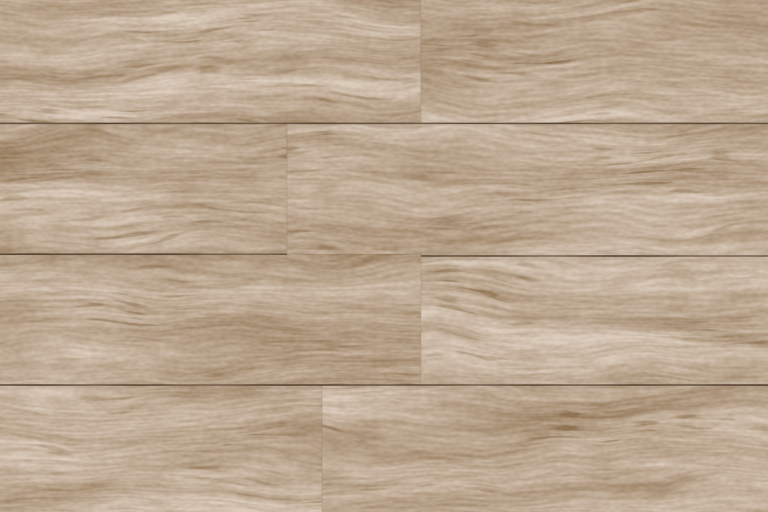
Reproduce this texture procedurally as a WebGL 2 fragment shader.

```glsl
#version 300 es
precision highp float;
// Four rows of pale oak planks with staggered butt joints and thin dark seams.

uniform vec2 u_resolution;
out vec4 fragColor;

#define ROW_HEIGHT 0.2555
#define FIRST_SEAM 0.248
#define SEAM_WIDTH 0.0029
#define SEAM_STEP 0.0035
#define GRAIN_BEND 0.042
#define CLOUD_DEPTH 0.52
#define BAND_DEPTH 0.40
#define LINE_DEPTH 0.36
#define FIBRE_DEPTH 0.34
#define PORE_DEPTH 0.42

const vec3 DARK_OAK = vec3(0.62, 0.52, 0.405);
const vec3 LIGHT_OAK = vec3(0.84, 0.775, 0.71);
const vec3 SEAM_SHADE = vec3(0.33, 0.25, 0.18);

// Per row, from the bottom up: joint position and tone of each plank.
const vec4 JOINT = vec4(0.629, 0.822, 0.5605, 0.822);
const vec4 LEFT_TONE = vec4(0.62, 0.47, 0.46, 0.59);
const vec4 RIGHT_TONE = vec4(0.56, 0.67, 0.55, 0.48);

vec2 gradientAt(ivec2 cell) {
    uvec2 u = uvec2(cell);
    uint h = u.x * 1664525u + u.y * 2246822519u;
    h = (h ^ (h >> 15)) * 2654435761u;
    h = (h ^ (h >> 13)) * 3266489917u;
    h ^= h >> 16;
    float angle = float(h & 65535u) * 6.2831853 / 65536.0;
    return vec2(cos(angle), sin(angle));
}

float gradientNoise(vec2 p) {
    vec2 base = floor(p), f = p - base;
    ivec2 c = ivec2(base);
    vec2 s = f * f * f * (f * (f * 6.0 - 15.0) + 10.0);
    float a = dot(gradientAt(c), f);
    float b = dot(gradientAt(c + ivec2(1, 0)), f - vec2(1, 0));
    float d = dot(gradientAt(c + ivec2(0, 1)), f - vec2(0, 1));
    float e = dot(gradientAt(c + ivec2(1, 1)), f - vec2(1, 1));
    return mix(mix(a, b, s.x), mix(d, e, s.x), s.y);
}

// Oak surface; v runs from 0 to 1 up the plank.
vec3 plank(vec2 p, float v, float tone, float seed) {
    vec2 q = p + seed * vec2(7.31, 3.17);

    // Bend the grain into slow waves and flame shapes.
    float bend = gradientNoise(q * vec2(2.6, 6.0));
    bend += 0.35 * gradientNoise(q * vec2(6.0, 11.0) + 19.0);
    vec2 g = vec2(q.x, q.y + GRAIN_BEND * bend);

    // Wide clouds, streaky bands, growth lines and fine fibres.
    float cloud = gradientNoise(g * vec2(1.7, 10.0) + 5.0);
    float band = gradientNoise(g * vec2(2.4, 27.0) + 31.0);
    float line = gradientNoise(g * vec2(5.0, 74.0) + 47.0);
    float fibre = gradientNoise(g * vec2(17.0, 150.0) + 71.0);
    float speckle = gradientNoise(q * vec2(75.0, 165.0) + 13.0);

    // Short dark pores gathered in patches.
    float patchMask = smoothstep(-0.15, 0.35, gradientNoise(g * vec2(3.0, 13.0) + 83.0));
    float pore = smoothstep(0.14, 0.48, gradientNoise(g * vec2(13.0, 112.0) + 97.0));

    float t = tone - 0.16 * (v - 0.5);
    t += CLOUD_DEPTH * cloud + BAND_DEPTH * band;
    t += LINE_DEPTH * line * (0.6 + 0.7 * patchMask);
    t += FIBRE_DEPTH * fibre + 0.18 * speckle;
    t -= PORE_DEPTH * pore * patchMask;
    return mix(DARK_OAK, LIGHT_OAK, clamp(t, -0.25, 1.08));
}

void main() {
    vec2 p = gl_FragCoord.xy / u_resolution.y;
    float pixel = 1.0 / u_resolution.y;

    // The middle seam sits a little lower on its right-hand part.
    float nearest = floor((p.y - FIRST_SEAM) / ROW_HEIGHT + 0.5);
    float isMiddle = 1.0 - step(0.5, abs(nearest - 1.0));
    float seamY = FIRST_SEAM + nearest * ROW_HEIGHT;
    seamY -= SEAM_STEP * isMiddle * step(JOINT[1], p.x);
    int row = clamp(int(nearest) + (p.y > seamY ? 1 : 0), 0, 3);
    float v = (p.y - FIRST_SEAM) / ROW_HEIGHT + 1.0 - float(row);

    // Two planks meet at each joint.
    float seed = float(row) * 2.0 + 1.0;
    float side = smoothstep(-pixel, pixel, p.x - JOINT[row]);
    vec3 left = plank(p, v, LEFT_TONE[row], seed);
    vec3 right = plank(p, v, RIGHT_TONE[row], seed + 1.0);
    vec3 color = mix(left, right, side);
    color *= 1.0 - 0.05 * (1.0 - smoothstep(0.0, 1.5 * pixel, abs(p.x - JOINT[row])));

    // Seams vary in strength and close up between the two middle joints.
    float wear = 0.82 + 0.5 * gradientNoise(vec2(p.x * 7.0, nearest * 5.3 + 0.4));
    float closed = isMiddle * smoothstep(-pixel, pixel, p.x - JOINT[2])
                 * smoothstep(-pixel, pixel, JOINT[1] - p.x);
    float seamDistance = abs(p.y - seamY);
    float seam = clamp((0.5 * SEAM_WIDTH - seamDistance) / pixel + 0.5, 0.0, 1.0);
    float inside = step(-0.5, nearest) * step(nearest, 2.5);
    float strength = inside * clamp(wear, 0.0, 1.0) * (1.0 - 0.9 * closed);
    color *= 1.0 - 0.08 * strength * exp(-seamDistance / 0.004);
    color = mix(color, SEAM_SHADE, seam * strength);

    fragColor = vec4(color, 1.0);
}
```
